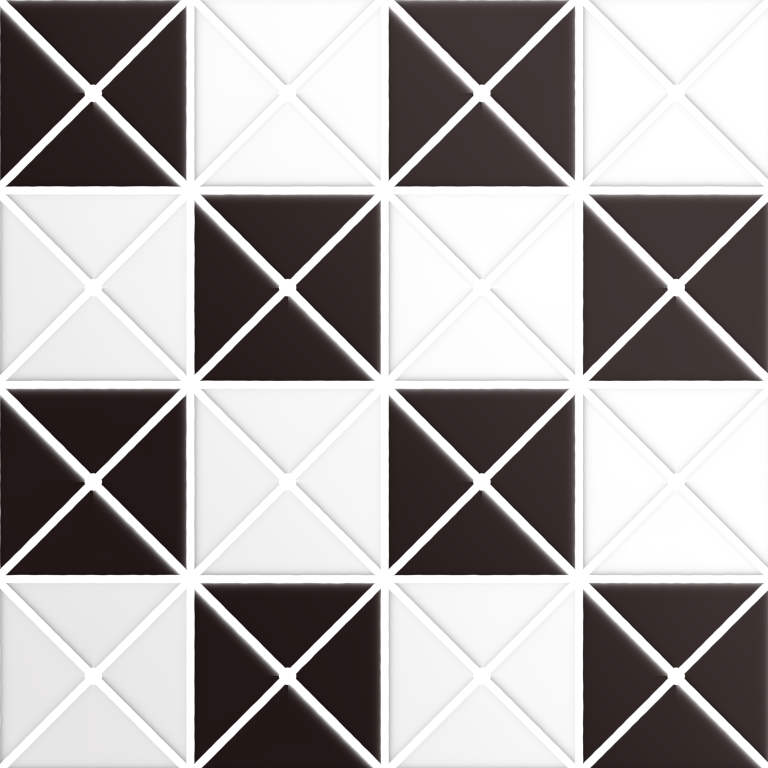
Write a three.js fragment shader that draws this pattern.

```glsl
// Checkerboard of dark and white glazed tiles, each cut into four triangles by an X.
// Each cell is folded to distances from its outer edge and its diagonals; bevels are
// lit from the upper right, and glaze tone brightens gently across the canvas.
varying vec2 vUv;

vec2 hashGradient(vec2 cell) {
  float angle = 6.2832 * fract(sin(dot(cell, vec2(127.1, 311.7))) * 43758.5);
  return vec2(cos(angle), sin(angle));
}

float gradientNoise(vec2 p) {
  vec2 i = floor(p), f = fract(p);
  vec2 u = f * f * (3.0 - 2.0 * f);
  vec2 e = vec2(1.0, 0.0);
  float low = mix(dot(hashGradient(i), f),
                  dot(hashGradient(i + e.xy), f - e.xy), u.x);
  float high = mix(dot(hashGradient(i + e.yx), f - e.yx),
                   dot(hashGradient(i + e.xx), f - e.xx), u.x);
  return mix(low, high, u.y);
}

// Adds the glint or shadow of one rounded edge that faces along normal
vec3 bevel(vec3 glaze, bool isDark, float inset, vec2 normal) {
  float lit = dot(normal, vec2(0.64, 0.77));
  float rim = exp(-max(inset, 0.0) / 0.013);
  if (isDark) {
    float glint = max(lit, 0.0);
    glaze *= 1.0 - 0.3 * rim * max(-lit, 0.0);
    return mix(glaze, vec3(0.97), 0.9 * rim * glint * glint);
  }
  return glaze - rim * (0.035 + 0.22 * (1.0 - smoothstep(-0.6, 0.2, lit)));
}

void main() {
  // Square cells, anchored near the upper left corner
  vec2 grid = (vUv + vec2(0.005, -1.005)) / 0.253;
  vec2 cell = floor(grid);
  vec2 q = fract(grid) - 0.5;
  vec2 a = abs(q);
  bool isDark = mod(cell.x + cell.y, 2.0) > 0.5;

  // Outward normals of the triangle this point lies in
  vec2 side = vec2(q.x < 0.0 ? -1.0 : 1.0, q.y < 0.0 ? -1.0 : 1.0);
  vec2 axis = a.x > a.y ? vec2(1.0, 0.0) : vec2(0.0, 1.0);
  vec2 outerNormal = side * axis;
  vec2 diagonalNormal = side * (axis.yx - axis) * 0.7071;

  // Distances inward from the grout, with slightly uneven edges
  float wobble = 0.002 * gradientNoise(grid * 22.0);
  float outerInset = 0.479 - max(a.x, a.y) + wobble;
  float diagonalInset = abs(a.x - a.y) * 0.7071 - 0.0215 + wobble;
  float hubInset = length(q) - 0.045;
  float inset = min(min(outerInset, diagonalInset), hubInset);

  // Glaze tone, drifting from lower left to upper right
  float drift = dot(vUv, vec2(0.6, 0.4));
  vec3 glaze = isDark
    ? mix(vec3(0.13, 0.093, 0.088), vec3(0.25, 0.213, 0.207), smoothstep(0.25, 0.8, drift))
    : mix(vec3(0.905, 0.9, 0.9), vec3(1.0), smoothstep(0.0, 0.7, drift));
  glaze += 0.004 * gradientNoise(grid * 3.0);

  glaze = bevel(glaze, isDark, diagonalInset, diagonalNormal);
  glaze = bevel(glaze, isDark, outerInset, outerNormal);

  // White grout between the triangles
  vec3 color = mix(vec3(1.0), glaze, smoothstep(-0.004, 0.004, inset));
  gl_FragColor = vec4(clamp(color, 0.0, 1.0), 1.0);
}
```
